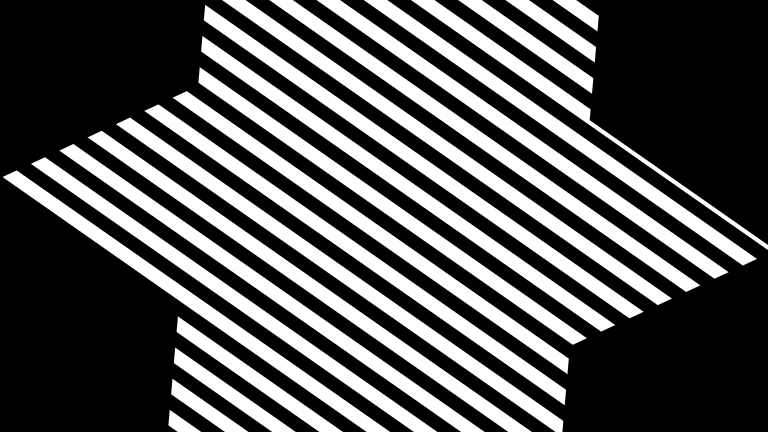
Give the GLSL for this background, as a Shadertoy shader.

```glsl
// A tilted six-pointed star, cut from slanted white stripes on black.

const vec3  BACKGROUND    = vec3(0.0);
const vec3  STRIPE_COLOR  = vec3(1.0);
const float TILT          = radians(55.0); // direction across the stripes
const float STAR_INRADIUS = 0.4549;        // lengths are in canvas heights
const float STRIPE_PERIOD = 0.0627;
const float STRIPE_WIDTH  = 0.0313;
const float STRIPE_SHIFT  = -0.0407;       // one stripe's centre from the origin
const float THIRD_TURN    = radians(120.0);

vec2 direction(float angle) {
    return vec2(cos(angle), sin(angle));
}

// Union of two opposite triangles that share three edge directions.
float starDistance(vec2 p) {
    float triangle = -1e3;
    float opposite = -1e3;
    for (int i = 0; i < 3; i++) {
        float d = dot(p, direction(TILT + THIRD_TURN * float(i)));
        triangle = max(triangle, d);
        opposite = max(opposite, -d);
    }
    return min(triangle, opposite) - STAR_INRADIUS;
}

// Signed distance to the nearest edge of a repeated band.
float stripeDistance(vec2 p) {
    float across = dot(p, direction(TILT)) - STRIPE_SHIFT;
    float offset = mod(across + 0.5 * STRIPE_PERIOD, STRIPE_PERIOD) - 0.5 * STRIPE_PERIOD;
    return abs(offset) - 0.5 * STRIPE_WIDTH;
}

float coverage(float dist, float pixel) {
    return clamp(0.5 - dist / pixel, 0.0, 1.0);
}

void mainImage(out vec4 fragColor, in vec2 fragCoord) {
    float pixel = 1.0 / iResolution.y;
    vec2 p = (fragCoord - 0.5 * iResolution.xy) * pixel;

    // Stripes show only inside the star
    float mask = coverage(starDistance(p), pixel) * coverage(stripeDistance(p), pixel);
    fragColor = vec4(mix(BACKGROUND, STRIPE_COLOR, mask), 1.0);
}
```
